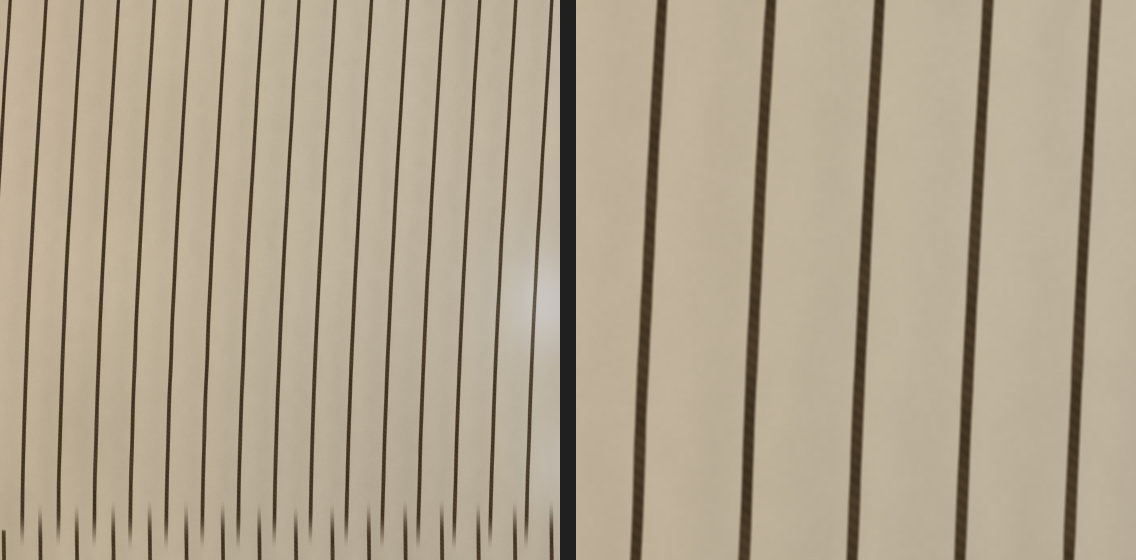
Left: the whole. Right: its middle third, enlarged.
This texture is drawn by a WebGL 1 fragment shader. Its source:

```glsl
precision highp float;

uniform vec2 u_resolution;

float hash(vec2 p) {
  vec3 q = fract(vec3(p.xyx) * 0.1031);
  q += dot(q, q.yzx + 33.33);
  return fract((q.x + q.y) * q.z);
}

float noise(vec2 p) {
  vec2 i = floor(p);
  vec2 f = fract(p);
  f = f * f * (3.0 - 2.0 * f);
  return mix(mix(hash(i), hash(i + vec2(1.0, 0.0)), f.x),
             mix(hash(i + vec2(0.0, 1.0)), hash(i + 1.0), f.x), f.y);
}

// Soft pinstripe at every integer of the stripe coordinate
float pinstripe(float stripe, float period, float halfWidth) {
  float d = abs(fract(stripe + 0.5) - 0.5) * period;
  float soft = max(0.0014, 0.75 / u_resolution.y);
  return 1.0 - smoothstep(halfWidth - soft, halfWidth + soft, d);
}

float glow(vec2 uv, vec2 center, vec2 radius) {
  vec2 d = (uv - center) / radius;
  return exp(-dot(d, d));
}

void main() {
  vec2 uv = gl_FragCoord.xy / u_resolution;
  float drop = 1.0 - uv.y;

  // Leaning stripes that straighten towards the hem
  float lean = mix(0.064, 0.0615, uv.x) * drop
             - mix(0.021, 0.0145, uv.x) * drop * drop * drop;
  float wobble = 0.0008 * (noise(vec2(uv.x * 9.0, uv.y * 14.0)) - 0.5);
  float upper = (uv.x + lean + wobble - 0.0182) / 0.0645;
  float lower = (uv.x + 0.02 * (0.5 * uv.y) - 0.0072) / 0.0652;

  // Cloth: warm on the left, greyer on the right, darker at the hem
  vec3 cloth = mix(vec3(0.755, 0.69, 0.592), vec3(0.735, 0.69, 0.605), smoothstep(0.0, 0.75, uv.x));
  cloth *= mix(0.965, 1.01, smoothstep(0.0, 0.8, uv.y));
  cloth *= 1.0 + 0.012 * cos(6.2832 * (upper - 0.2));
  cloth += 0.025 * (noise(uv * vec2(7.0, 4.0)) - 0.5);
  cloth += 0.010 * (noise(uv * vec2(70.0, 45.0)) - 0.5);
  cloth += 0.008 * (noise(uv * 260.0) - 0.5);

  // Thread: uneven width and diagonal twill flecks
  float wear = noise(vec2(floor(upper + 0.5) * 7.3, uv.y * 60.0));
  float halfWidth = 0.0030 + 0.0004 * (wear - 0.5)
                  + 0.0003 * smoothstep(0.9, 0.4, uv.y);
  float twill = 0.5 + 0.5 * cos(6.2832 * (uv.y * 125.0 + uv.x * 90.0));
  vec3 thread = mix(vec3(0.215, 0.16, 0.095), vec3(0.33, 0.27, 0.19), 0.45 * wear + 0.25 * twill);

  // Upper stripes dissolve as the offset lower set fades in
  float fray = 0.012 * (hash(vec2(floor(upper + 0.5), 3.0)) - 0.5);
  float upperFade = smoothstep(0.015, 0.085, uv.y + fray);
  float lowerFade = 1.0 - smoothstep(0.035, 0.108, uv.y - fray);
  lowerFade *= mix(1.0 - smoothstep(0.050, 0.056, uv.y), 1.0, step(0.03, uv.x));
  float ink = max(pinstripe(upper, 0.0645, halfWidth) * upperFade,
                  pinstripe(lower, 0.0652, halfWidth) * lowerFade);
  vec3 color = mix(cloth, thread, 0.97 * ink);

  // Pale reflections near the right edge
  float sheen = 0.55 * glow(uv, vec2(0.975, 0.46), vec2(0.065, 0.085))
              + 0.22 * glow(uv, vec2(0.96, 0.45), vec2(0.17, 0.19))
              + 0.35 * glow(uv, vec2(1.0, 0.17), vec2(0.07, 0.09));
  color = mix(color, vec3(0.81, 0.80, 0.80), sheen * mix(1.0, 0.3, ink));

  gl_FragColor = vec4(color, 1.0);
}
```
